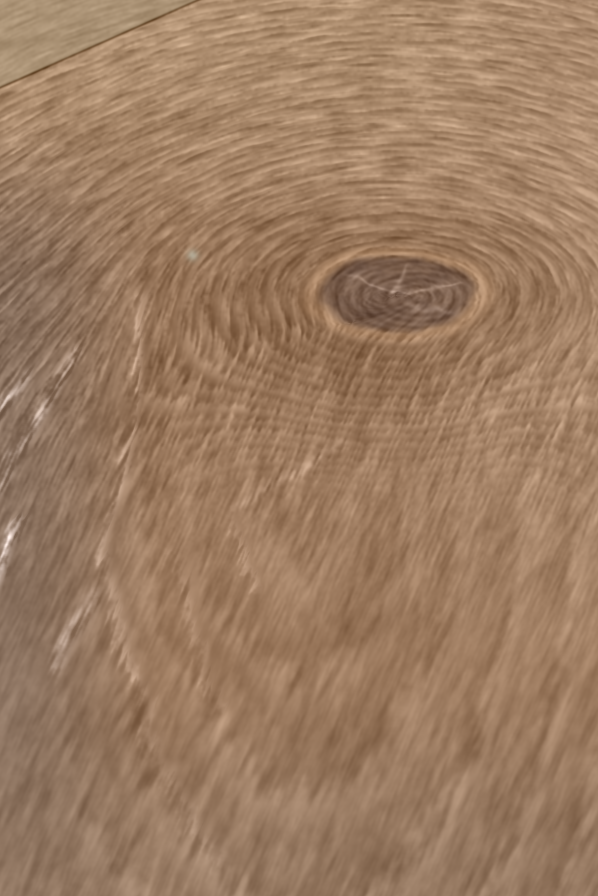
Write a Shadertoy shader that draws this texture.

```glsl
// Oak floorboard in shallow perspective: a dark knot, its growth rings, and fibrous grain.

float hash(vec2 p) {
    vec3 q = fract(vec3(p.xyx) * 0.1031);
    q += dot(q, q.yzx + 33.33);
    return fract((q.x + q.y) * q.z);
}

float noise(vec2 p) {
    vec2 i = floor(p), f = fract(p);
    f = f * f * (3.0 - 2.0 * f);
    return mix(mix(hash(i), hash(i + vec2(1, 0)), f.x),
               mix(hash(i + vec2(0, 1)), hash(i + vec2(1, 1)), f.x), f.y);
}

float fbm(vec2 p) {
    return 0.55 * noise(p) + 0.3 * noise(p * 2.1 + 7.0) + 0.15 * noise(p * 4.3 + 19.0);
}

// Concentric near the knot, opening into tall arches above and beside it.
float archField(vec2 p) {
    vec2 q = p - vec2(0.443, 0.672);
    float ring = length(q * vec2(1.0, 1.9));
    float arch = length(q * vec2(1.0, 1.2)) + q.y;
    return mix(ring, arch, smoothstep(0.12, 0.45, length(vec2(q.x, 1.9 * max(q.y, 0.0)))));
}

// Soft band around a segment, a little weaker at both ends.
float streak(vec2 p, vec2 a, vec2 b, float width) {
    vec2 d = b - a;
    float t = clamp(dot(p - a, d) / dot(d, d), 0.0, 1.0);
    float dist = length(p - a - d * t) / width;
    return exp(-dist * dist) * (0.6 + 1.6 * t * (1.0 - t));
}

// Blends doubled angles, so opposite directions count as equal.
vec2 fiberDirection(vec2 p) {
    float e = 0.004, g = archField(p);
    vec2 grad = vec2(archField(p + vec2(e, 0)) - g, archField(p + vec2(0, e)) - g);
    vec2 t = vec2(grad.y, -grad.x) / (length(grad) + 1e-5);
    float lower = smoothstep(0.74, 0.54, p.y + 0.1 * smoothstep(0.2, 0.0, p.x));
    vec2 twice = mix(vec2(t.x * t.x - t.y * t.y, 2.0 * t.x * t.y), vec2(-0.68, 0.73), lower);
    float angle = 0.5 * atan(twice.y, twice.x + 1e-5);
    return vec2(cos(angle), sin(angle));
}

void mainImage(out vec4 fragColor, in vec2 fragCoord) {
    vec2 p = fragCoord / iResolution.y;
    float near = smoothstep(0.6, 0.2, p.y);

    // Board colour: pale at the far end, greyer to the left and at the bottom.
    vec3 col = mix(vec3(0.605, 0.47, 0.36), vec3(0.695, 0.57, 0.45), smoothstep(0.66, 0.98, p.y));
    col = mix(col, vec3(0.67, 0.54, 0.43), 0.75 * smoothstep(0.4, 0.68, p.x) * smoothstep(0.1, 0.5, p.y));
    col = mix(col, vec3(0.50, 0.415, 0.355), 0.75 * smoothstep(0.2, 0.0, p.x) * smoothstep(0.9, 0.65, p.y));
    col = mix(col, vec3(0.58, 0.475, 0.39), 0.7 * smoothstep(0.28, 0.0, p.y));
    col += 0.07 * (fbm(p * vec2(7, 5)) - 0.5);

    // Fibres: noise smeared along the grain, coarser toward the viewer.
    vec2 dir = fiberDirection(p);
    float fine = 0.0, coarse = 0.0;
    for (int i = 0; i < 10; i++) {
        float s = float(i) - 4.5;
        fine += noise((p + dir * s * 0.0025) * 290.0);
        coarse += noise((p + dir * s * 0.0045) * 135.0 + 41.0);
    }
    fine = fine / 10.0 - 0.5;
    coarse = coarse / 10.0 - 0.5;
    float fibre = mix(fine, 0.3 * fine + 0.7 * coarse, near);
    col += fibre * mix(0.43, 0.38, near) * vec3(1.0, 0.98, 0.95);

    // Growth rings above, wide nested U shapes below.
    float warp = fbm(p * 9.0) - 0.5;
    float arch = archField(p) + 0.02 * warp + 0.025 * fine;
    float rings = sin(arch * 320.0) + 0.6 * sin(arch * 137.0 + 1.0);
    vec2 bowl = (p - vec2(0.34, 0.5)) * vec2(2.1, 1.0);
    float cup = length(vec2(bowl.x, min(bowl.y, 0.0))) + 0.06 * warp + 0.07 * coarse;
    float waves = sin(cup * 48.0 + 0.6) + 0.5 * sin(cup * 97.0);
    float lower = smoothstep(0.55, 0.40, p.y) * smoothstep(0.02, 0.14, p.x);
    float upper = smoothstep(0.40, 0.56, p.y);
    col += 0.025 * rings * upper * (0.35 + fbm(p * 14.0)) + 0.024 * waves * lower;

    // Knot: pale rim, dark heart, small rings and light cracks.
    vec2 k = (p - vec2(0.443, 0.672)) / vec2(0.085, 0.043);
    float kr = length(k) + 0.2 * (fbm(p * 35.0) - 0.5);
    float heart = smoothstep(1.1, 0.88, kr);
    col -= 0.04 * exp(-pow((kr - 1.75) * 1.4, 2.0));
    col += vec3(0.05, 0.038, 0.024) * exp(-pow((kr - 1.15) * 8.0, 2.0));
    vec3 core = mix(vec3(0.40, 0.30, 0.245), vec3(0.54, 0.425, 0.345), fbm(p * vec2(45, 80)));
    core += 0.025 * sin(length(k - vec2(0.3, -0.1)) * 38.0) + 0.3 * fine;
    core -= 0.04 * smoothstep(0.7, 1.0, kr);
    vec2 c = k + 0.16 * (vec2(noise(p * 70.0), noise(p * 70.0 + 9.0)) - 0.5);
    float cracks = streak(c, vec2(0.0, 0.05), vec2(-0.6, 0.45), 0.045)
                 + streak(c, vec2(0.0, 0.05), vec2(0.15, 0.75), 0.045)
                 + streak(c, vec2(0.0, 0.05), vec2(0.8, 0.25), 0.04)
                 + streak(c, vec2(0.2, -0.3), vec2(0.75, -0.5), 0.08);
    col = mix(col, core + 0.13 * cracks, heart);

    // Pale ridges catching light along the lower grain.
    vec2 w = p + 0.012 * (vec2(noise(p * 22.0), noise(p * 22.0 + 5.0)) - 0.5) + 0.03 * fine;
    float ridge = streak(w, vec2(0.162, 0.67), vec2(0.152, 0.52), 0.004)
                + streak(w, vec2(0.152, 0.52), vec2(0.118, 0.38), 0.005)
                + 0.8 * streak(w, vec2(0.118, 0.38), vec2(0.17, 0.17), 0.008)
                + 0.6 * streak(w, vec2(0.17, 0.17), vec2(0.25, 0.04), 0.01)
                + 0.7 * streak(w, vec2(0.20, 0.39), vec2(0.245, 0.21), 0.007)
                + 0.8 * streak(w, vec2(0.26, 0.42), vec2(0.285, 0.34), 0.005)
                + 0.8 * streak(w, vec2(0.26, 0.43), vec2(0.38, 0.505), 0.006);
    col += ridge * clamp(0.09 + 0.4 * fibre, 0.0, 0.2) * vec3(0.95, 0.96, 1.0);

    // Window glints on the left edge and one bright speck.
    float glint = 0.6 * streak(w, vec2(-0.01, 0.45), vec2(0.09, 0.61), 0.006)
                + 1.5 * streak(w, vec2(-0.01, 0.345), vec2(0.022, 0.42), 0.006)
                + 0.8 * streak(w, vec2(-0.01, 0.52), vec2(0.03, 0.58), 0.006)
                + 0.6 * streak(w, vec2(0.065, 0.26), vec2(0.11, 0.34), 0.009);
    col += glint * clamp(0.15 + 1.6 * fibre, 0.0, 0.4) * vec3(0.92, 0.98, 1.08);
    vec2 speck = p - vec2(0.215, 0.715);
    col = mix(col, vec3(0.76, 0.75, 0.68), 0.75 * exp(-dot(speck, speck) * 24000.0));

    // Neighbouring board beyond a dark seam.
    float seam = (p.y - 0.902 - 0.443 * p.x) * 0.914;
    vec3 board = vec3(0.67, 0.575, 0.46) + 0.25 * fine + 0.05 * (fbm(p * vec2(12, 40)) - 0.5);
    col = mix(col, board, smoothstep(-0.001, 0.002, seam));
    col -= 0.24 * exp(-pow(seam / 0.0016, 2.0));

    fragColor = vec4(clamp(col, 0.0, 1.0), 1.0);
}
```
